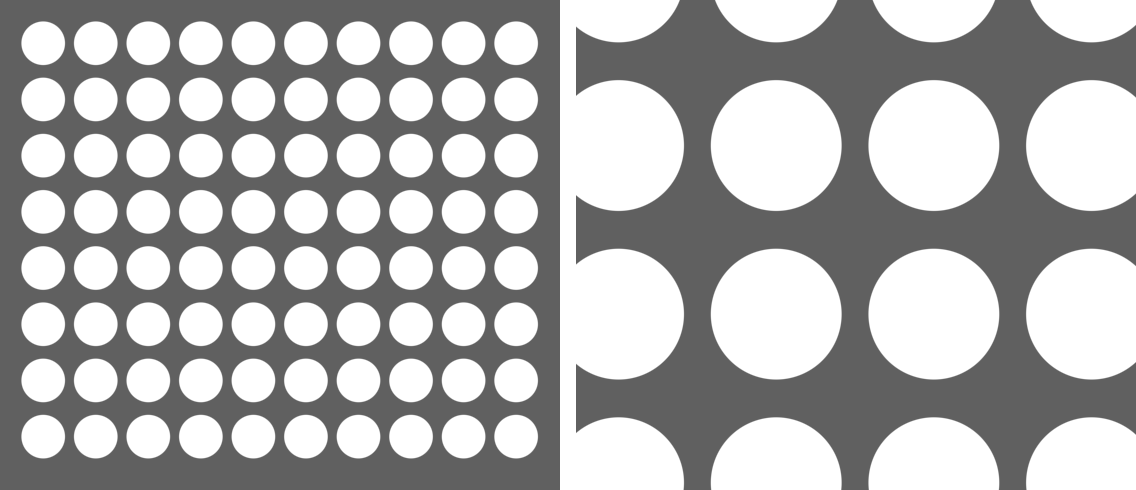
Left: the whole. Right: its middle third, enlarged.
A WebGL 2 fragment shader for this pattern:

```glsl
#version 300 es
precision highp float;

uniform vec2 u_resolution;
out vec4 fragColor;

void main() {
    // Canvas height is one unit
    vec2 p = gl_FragCoord.xy / u_resolution.y;
    float pixel = 1.0 / u_resolution.y;

    // Nearest disc centre in a grid of 10 columns and 8 rows
    vec2 pitch = vec2(0.10724, 0.11469);
    vec2 firstCentre = vec2(0.0882, 0.1089);
    vec2 cell = clamp(round((p - firstCentre) / pitch), vec2(0.0), vec2(9.0, 7.0));
    vec2 fromCentre = p - firstCentre - cell * pitch;

    // White disc with a smooth edge on grey
    float discDistance = length(fromCentre) - 0.0445;
    float disc = 1.0 - smoothstep(-0.8 * pixel, 0.8 * pixel, discDistance);
    vec3 grey = vec3(0.376);
    fragColor = vec4(mix(grey, vec3(1.0), disc), 1.0);
}
```
